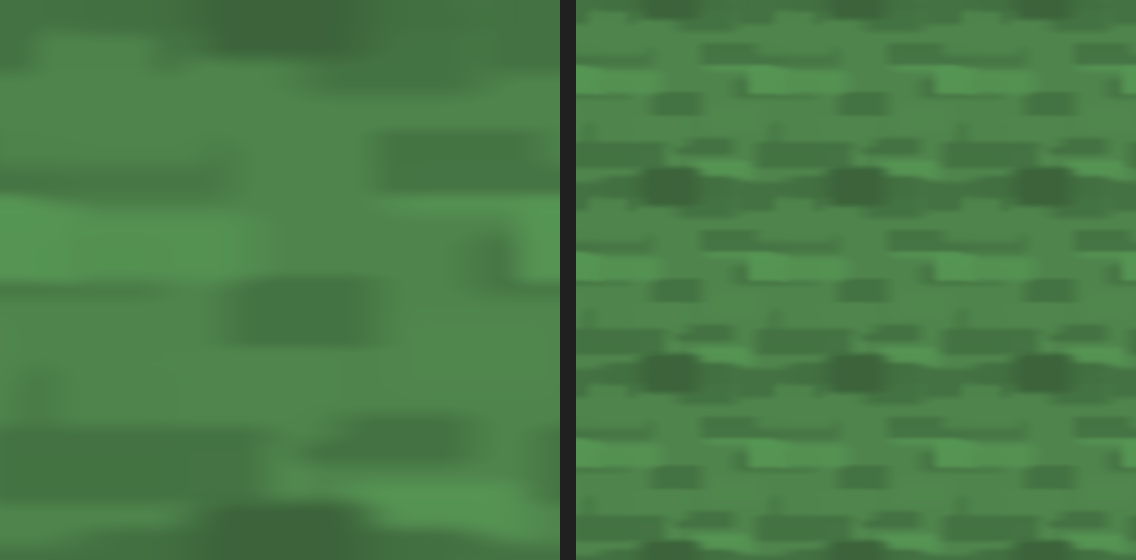
Left, the tile; right, the same tile 3 across and 3 down.
Give the GLSL for this texture, as a WebGL 1 fragment shader.

```glsl
precision highp float;
uniform vec2 u_resolution;

float hash(float n) {
  return fract(sin(n * 12.9898 + 4.137) * 43758.5453);
}

// Soft rounded slab on the wrapped unit square, blurred more sideways
float slab(vec2 p, vec2 center, vec2 halfSize, vec2 blur) {
  vec2 d = abs(fract(p - center + 0.5) - 0.5);
  vec2 q = max(d - halfSize, 0.0) / blur;
  return 1.0 - smoothstep(0.0, 1.0, length(q));
}

// Tone from 0 (deep shade) to 1 (bright green)
vec3 greenRamp(float tone) {
  vec3 deep = vec3(0.23, 0.38, 0.225);
  vec3 shade = vec3(0.27, 0.455, 0.263);
  vec3 leaf = vec3(0.31, 0.52, 0.30);
  vec3 bright = vec3(0.336, 0.592, 0.328);
  vec3 color = mix(deep, shade, clamp(tone / 0.35, 0.0, 1.0));
  color = mix(color, leaf, clamp((tone - 0.35) / 0.3, 0.0, 1.0));
  return mix(color, bright, clamp((tone - 0.65) / 0.35, 0.0, 1.0));
}

void main() {
  vec2 p = gl_FragCoord.xy / u_resolution;
  float tone = 0.66;

  // Overlapping slabs: every second one dark, the rest bright or medium
  for (int i = 0; i < 20; i++) {
    float n = float(i);
    float kind = mod(n, 4.0);
    vec2 center = vec2(hash(n + 0.3), n * 0.618 + 0.06 * hash(n + 31.7));
    vec2 halfSize = vec2(mix(0.06, 0.20, hash(n + 57.1)),
                         mix(0.02, 0.065, hash(n + 83.9)));
    vec2 blur = vec2(mix(0.08, 0.16, hash(n + 101.3)),
                     mix(0.03, 0.075, hash(n + 127.7)));
    float level = mix(0.27, 0.38, hash(n + 151.1));
    if (kind == 1.0) level = mix(0.82, 1.0, hash(n + 173.3));
    if (kind == 3.0) level = mix(0.60, 0.74, hash(n + 191.9));
    tone = mix(tone, level, 0.92 * slab(p, center, halfSize, blur));
  }

  // Deep shadow nested in a wide dark band across the top and bottom edge
  tone = mix(tone, 0.27, slab(p, vec2(0.5, 0.0), vec2(0.26, 0.035), vec2(0.2, 0.045)));
  tone = mix(tone, 0.04, slab(p, vec2(0.5, 0.0), vec2(0.07, 0.08), vec2(0.17, 0.05)));

  gl_FragColor = vec4(greenRamp(tone), 1.0);
}
```
